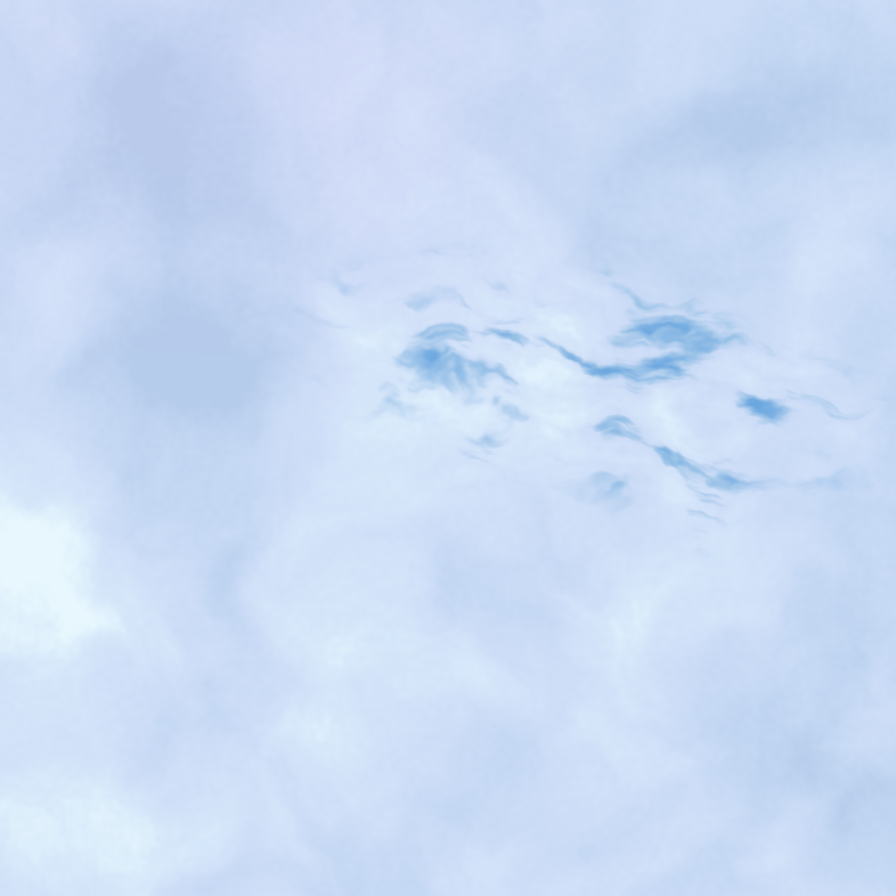
Give the GLSL for this texture, as a Shadertoy shader.

```glsl
// Pale overcast sky: soft layered cloud with brighter puffs and grey-blue shade,
// and one thin patch where streaky gaps let the blue through.
// A tone field of warped gradient noise is looked up in a five-step colour ramp.

const vec3 CLOUD_RAMP[5] = vec3[5](
    vec3(0.71, 0.80, 0.92), vec3(0.76, 0.84, 0.95), vec3(0.81, 0.87, 0.97),
    vec3(0.84, 0.91, 0.98), vec3(0.91, 0.97, 0.995));
const vec3 HAZE_BLUE = vec3(0.62, 0.77, 0.91);
const vec3 DEEP_BLUE = vec3(0.38, 0.63, 0.87);
const vec3 LAVENDER_TINT = vec3(0.016, -0.008, 0.002);

const float BASE_TONE = 1.75;       // position in the ramp, 0 to 4
const float CLOUD_SCALE = 3.2;
const float CLOUD_CONTRAST = 2.3;
const float PUFF_SCALE = 8.0;
const float PUFF_CONTRAST = 0.9;
const float WARP = 0.10;
const float GRAIN_SCALE = 110.0;
const float GRAIN_CONTRAST = 0.28;

const vec2 GAP_CENTRE = vec2(0.67, 0.57);
const vec2 GAP_RADIUS = vec2(0.31, 0.14);
const vec2 STREAK_SCALE = vec2(8.0, 21.0);
const float STREAK_ANGLE = -0.17;

vec2 gradientAt(vec2 cell) {
    vec3 h = fract(cell.xyx * vec3(0.1031, 0.1030, 0.0973));
    h += dot(h, h.yzx + 33.33);
    float angle = 6.28318 * fract((h.x + h.y) * h.z);
    return vec2(cos(angle), sin(angle));
}

float gradientNoise(vec2 p) {
    vec2 i = floor(p), f = p - i;
    vec2 u = f * f * f * (f * (f * 6.0 - 15.0) + 10.0);
    vec2 e = vec2(1.0, 0.0);
    float a = dot(gradientAt(i), f);
    float b = dot(gradientAt(i + e.xy), f - e.xy);
    float c = dot(gradientAt(i + e.yx), f - e.yx);
    float d = dot(gradientAt(i + e.xx), f - e.xx);
    return mix(mix(a, b, u.x), mix(c, d, u.x), u.y);
}

float fbm(vec2 p) {
    const mat2 TURN = mat2(0.8, 0.6, -0.6, 0.8);
    float sum = 0.0, amplitude = 1.0;
    for (int octave = 0; octave < 5; octave++) {
        sum += amplitude * gradientNoise(p);
        p = TURN * p * 2.03 + 17.3;
        amplitude *= 0.46;
    }
    return sum;
}

// Streaks keep their direction, so the octaves are not turned.
float streakNoise(vec2 p) {
    float sum = 0.0, amplitude = 1.0;
    for (int octave = 0; octave < 4; octave++) {
        sum += amplitude * gradientNoise(p);
        p = p * 2.05 + 9.7;
        amplitude *= 0.52;
    }
    return sum;
}

float softBlob(vec2 p, vec2 centre, vec2 radius) {
    vec2 d = (p - centre) / radius;
    return exp(-dot(d, d));
}

// Broad light and shade of the cloud deck
float broadTone(vec2 p) {
    float shade = 1.5 * softBlob(p, vec2(0.20, 0.62), vec2(0.12, 0.27))
                + 1.3 * softBlob(p, vec2(0.86, 0.87), vec2(0.26, 0.11))
                + 1.3 * softBlob(p, vec2(0.85, 0.22), vec2(0.13, 0.12));
    float light = 2.0 * softBlob(p, vec2(0.03, 0.32), vec2(0.14, 0.16))
                + 0.7 * softBlob(p, vec2(0.45, 0.22), vec2(0.35, 0.20));
    return light - shade;
}

vec3 cloudColour(float tone) {
    vec3 colour = CLOUD_RAMP[0];
    for (int i = 1; i < 5; i++)
        colour = mix(colour, CLOUD_RAMP[i], clamp(tone - float(i - 1), 0.0, 1.0));
    return colour;
}

void mainImage(out vec4 fragColor, in vec2 fragCoord) {
    vec2 uv = fragCoord / iResolution.xy;
    vec2 warped = uv + WARP * vec2(fbm(uv * 4.0 + 3.1), fbm(uv * 4.0 + 41.7));

    // Thin patch, with ragged borders and slanting streaks
    vec2 q = uv - GAP_CENTRE;
    float c = cos(STREAK_ANGLE), s = sin(STREAK_ANGLE);
    q = vec2(c * q.x + s * q.y, c * q.y - s * q.x);
    float border = length(q / GAP_RADIUS) + 0.35 * fbm(uv * 7.0 + 5.0);
    float thin = 1.0 - smoothstep(0.55, 1.15, border);
    vec2 bend = 0.03 * vec2(fbm(uv * 9.0 + 2.0), fbm(uv * 9.0 + 27.0));
    float streak = streakNoise((q + bend) * STREAK_SCALE + 11.0);

    // Cloud tone
    float puffs = fbm(warped * PUFF_SCALE + 23.0);
    float tone = BASE_TONE + broadTone(warped);
    tone += CLOUD_CONTRAST * mix(1.0, 0.5, thin) * fbm(warped * CLOUD_SCALE + 7.0);
    tone += PUFF_CONTRAST * mix(0.7, 1.3, 1.0 - smoothstep(0.3, 0.6, uv.y)) * puffs;
    tone += thin * (0.45 - 1.7 * streak);
    tone += GRAIN_CONTRAST * gradientNoise(uv * GRAIN_SCALE);
    vec3 colour = cloudColour(tone);

    // Faint violet cast at the upper left, then the blue gaps
    colour += LAVENDER_TINT * softBlob(uv, vec2(0.25, 0.90), vec2(0.35, 0.25));
    colour = mix(colour, HAZE_BLUE, thin * smoothstep(0.08, 0.42, streak));
    colour = mix(colour, DEEP_BLUE, 0.85 * thin * smoothstep(0.28, 0.70, streak));

    fragColor = vec4(clamp(colour, 0.0, 1.0), 1.0);
}
```
